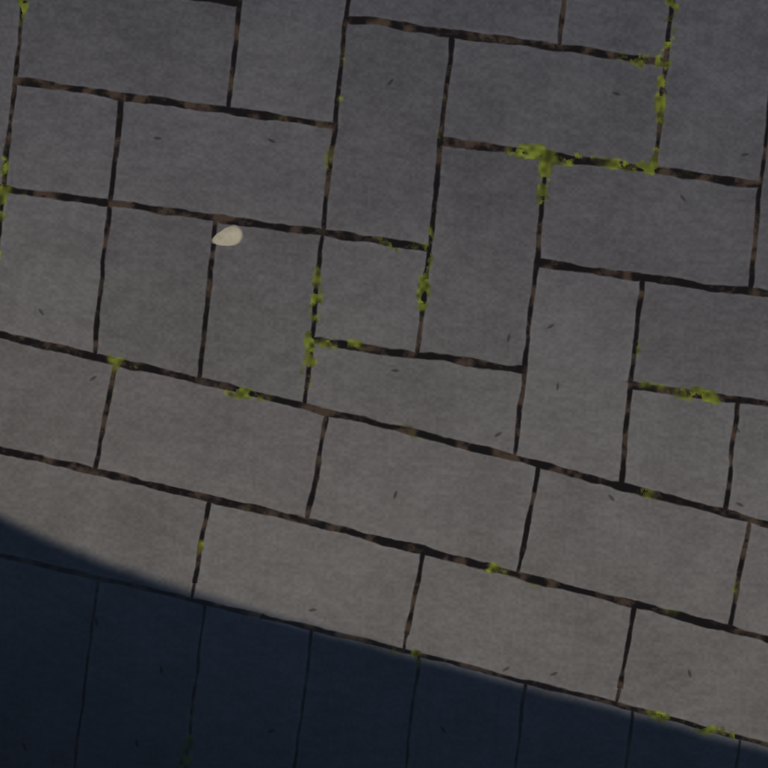
A three.js fragment shader for this texture:

```glsl
// Weathered herringbone paving with a two-course border, mossy joints and a cast shadow.
varying vec2 vUv;

float hash(vec2 p) {
  return fract(sin(dot(p, vec2(127.1, 311.7))) * 43758.5453);
}

float noise(vec2 p) {
  vec2 i = floor(p), f = fract(p);
  f = f * f * (3.0 - 2.0 * f);
  return mix(mix(hash(i), hash(i + vec2(1.0, 0.0)), f.x),
             mix(hash(i + vec2(0.0, 1.0)), hash(i + vec2(1.0, 1.0)), f.x), f.y);
}

float fbm(vec2 p) {
  float sum = 0.0, amp = 0.5;
  for (int k = 0; k < 4; k++) {
    sum += amp * noise(p);
    p = p * 2.03 + 17.3;
    amp *= 0.5;
  }
  return sum / 0.9375;
}

// Both layouts return xy: distance to the side and end joints, zw: brick id.
vec4 herringbone(vec2 p, float toBorder) {
  vec2 g = mat2(7.10, -0.98, 0.76, 7.04) * (p - vec2(0.4505, 0.0235));
  vec2 cell = floor(g);
  cell.y = min(cell.y, 3.0);
  float kind = mod(cell.x - cell.y + 0.5, 4.0);
  vec2 lo = cell, hi = cell + 1.0;
  if (kind < 1.0) hi.y += 1.0;
  else if (kind < 2.0) hi.x += 1.0;
  else if (kind < 3.0) lo.x -= 1.0;
  else lo.y -= 1.0;
  // Cut bricks that fill the space above the border
  if (cell.x < 0.0 && cell.y > 1.5) {
    lo = vec2(cell.x, 2.0);
    hi = vec2(cell.x + 1.0, 9.0);
  } else if (cell.x < 0.0) hi.y = min(hi.y, 2.0);
  else if (cell.y > 1.5) lo.x = max(lo.x, 0.0);
  if (cell.y > 2.5) hi.y = 9.0;
  vec2 edge = min(g - lo, hi - g) / 7.1;
  return vec4(edge.x, min(edge.y, toBorder), lo);
}

vec4 borderCourse(vec2 p, float depth) {
  // top, bottom, joint offset, brick length
  vec4 c = depth < 0.586 ? vec4(0.436, 0.586, 0.241, 0.288)
         : depth < 0.723 ? vec4(0.586, 0.723, 0.397, 0.290)
                         : vec4(0.723, 1.050, 0.2175, 0.1435);
  float lean = depth < 0.723 ? 0.19 : 0.12;
  float s = (p.x + lean * p.y - c.z) / c.w;
  float side = (0.5 - abs(fract(s) - 0.5)) * c.w;
  return vec4(side, min(depth - c.x, c.y - depth), floor(s), c.x * 77.0);
}

void main() {
  vec2 p = vec2(vUv.x, 1.0 - vUv.y);
  vec2 w = p + 0.005 * (vec2(fbm(p * 24.0), fbm(p * 24.0 + 50.0)) - 0.5);
  float depth = w.y - 0.225 * w.x - 0.022 * w.x * w.x;
  vec4 brick = depth < 0.436 ? herringbone(w, 0.436 - depth) : borderCourse(w, depth);

  // Ragged joints, wider along the courses than across them
  vec2 gap = vec2(0.0028, 0.0046) * (0.45 + 1.1 * fbm(p * 38.0 + 9.0));
  if (depth > 0.70) gap *= 0.6;
  vec2 inset = brick.xy - gap;
  float d = min(inset.x, inset.y);

  // Stone: broad tone, brick variation, streaks and grain
  vec3 stone = mix(vec3(0.275, 0.272, 0.288), vec3(0.365, 0.352, 0.345),
                   smoothstep(-0.25, 0.65, depth));
  stone *= 0.96 + 0.08 * hash(brick.zw + 3.0);
  stone += 0.045 * (fbm(p * 16.0) - 0.5);
  stone += 0.05 * (fbm(mat2(0.99, -0.13, 0.13, 0.99) * p * vec2(60.0, 150.0)) - 0.5);
  stone += 0.035 * (noise(p * 260.0) - 0.5);
  stone += 0.05 * smoothstep(0.008, 0.0, d) * (fbm(p * 45.0 + 31.0) - 0.3);

  // Scattered dark nicks
  vec2 spot = floor(p * 13.0);
  vec2 q = fract(p * 13.0) - 0.25 - 0.5 * vec2(hash(spot + 5.0), hash(spot + 8.0));
  float turn = 3.14 * hash(spot + 2.0);
  q = mat2(cos(turn), -sin(turn), sin(turn), cos(turn)) * q;
  float nick = smoothstep(0.10, 0.03, length(q * vec2(1.0, 2.5))) * step(0.84, hash(spot));
  stone *= 1.0 - 0.3 * nick;

  vec3 soil = mix(vec3(0.09, 0.08, 0.085), vec3(0.24, 0.20, 0.17),
                  smoothstep(0.4, 0.75, fbm(p * 60.0 + 4.0)));
  vec3 color = mix(soil, stone, smoothstep(-0.0015, 0.002, d));

  // Moss, thickest along a diagonal of the herringbone
  float offLine = dot(p - vec2(0.41, 0.45), vec2(0.597, 0.802));
  float growth = fbm(p * 13.0 + 21.0) + 0.20 * exp(-offLine * offLine * 150.0)
               * step(0.38, p.x) * step(depth, 0.43);
  growth = smoothstep(0.55, 0.82, growth);
  float clump = exp(-1500.0 * dot(p - vec2(0.416, 0.435), p - vec2(0.416, 0.435)));
  growth = max(growth, clump);
  float tuft = fbm(p * 85.0 + 7.0);
  float moss = smoothstep(0.003, -0.002, d - 0.012 * growth * (tuft - 0.15))
             * smoothstep(0.1, 0.5, growth) * smoothstep(0.36, 0.56, tuft);
  color = mix(color, mix(vec3(0.20, 0.21, 0.09), vec3(0.47, 0.51, 0.17),
                         noise(p * 140.0)), 0.85 * moss);

  // Fallen pale leaf
  vec2 leaf = mat2(0.96, 0.28, -0.28, 0.96) * (p - vec2(0.296, 0.309));
  float blade = length(leaf / vec2(0.021, 0.012 + 0.2 * leaf.x)) + 0.3 * (tuft - 0.5);
  color = mix(color, vec3(0.58, 0.55, 0.48) * (0.85 + 0.3 * tuft), smoothstep(1.1, 0.85, blade));

  // Cool shadow over the lower corner
  float shadowEdge = 0.73 - 0.057 * exp(-5.0 * p.x);
  float shade = smoothstep(-0.012, 0.012, depth - shadowEdge);
  vec3 shaded = mix(color, stone, 0.45) * vec3(0.23, 0.31, 0.43);
  shaded *= 1.05 - 0.9 * max(depth - 0.78, 0.0);
  gl_FragColor = vec4(mix(color, shaded, shade), 1.0);
}
```
